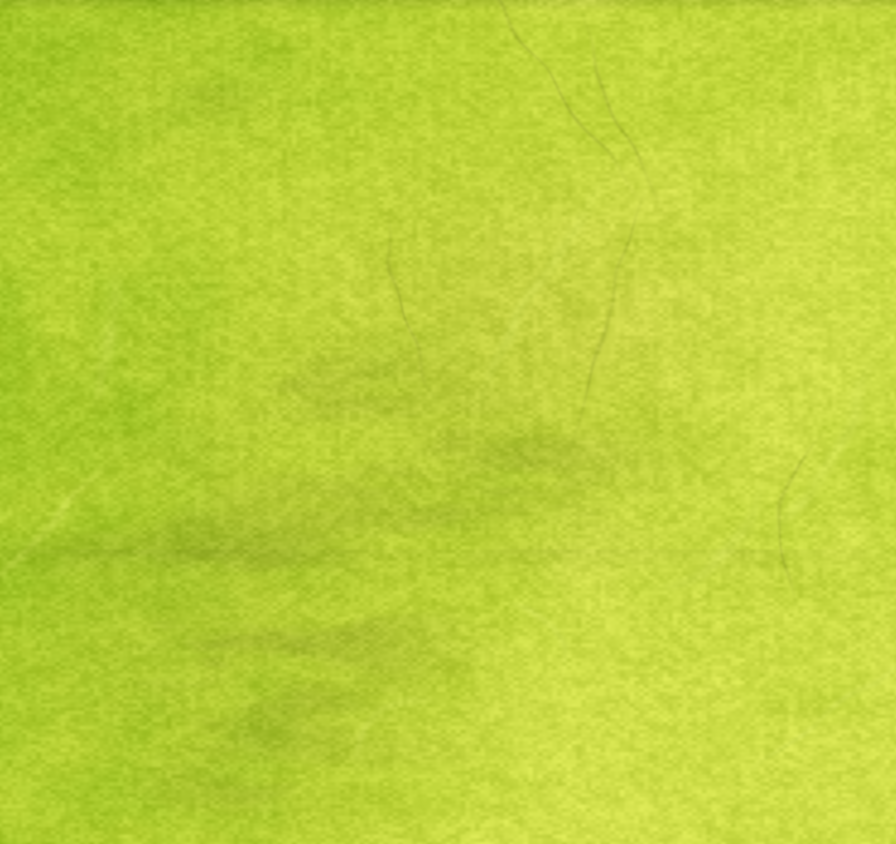
Write a Shadertoy shader that draws this texture.

```glsl
// Worn lime-green paper: soft mottling, fine grain, olive smudges and faint creases.

const vec3 LEAF_GREEN = vec3(0.60, 0.755, 0.13);
const vec3 LIME = vec3(0.735, 0.828, 0.210);
const vec3 PALE_LIME = vec3(0.825, 0.880, 0.300);
const vec3 OLIVE = vec3(0.58, 0.635, 0.170);
const vec3 CREASE_LIGHT = vec3(0.83, 0.89, 0.36);

float hash(vec2 p) {
    return fract(sin(dot(p, vec2(127.1, 311.7))) * 43758.5453);
}

float valueNoise(vec2 p) {
    vec2 cell = floor(p);
    vec2 f = fract(p);
    f = f * f * (3.0 - 2.0 * f);
    float low = mix(hash(cell), hash(cell + vec2(1.0, 0.0)), f.x);
    float high = mix(hash(cell + vec2(0.0, 1.0)), hash(cell + 1.0), f.x);
    return mix(low, high, f.y);
}

float fbm(vec2 p) {
    float sum = 0.0;
    float amplitude = 0.5;
    for (int i = 0; i < 5; i++) {
        sum += amplitude * valueNoise(p);
        p = mat2(0.96, 0.28, -0.28, 0.96) * p * 2.03 + 17.3;
        amplitude *= 0.5;
    }
    return sum;
}

// Soft elliptical patch, 1 at its centre
float patchMask(vec2 p, vec2 center, vec2 radius) {
    vec2 d = (p - center) / radius;
    return exp(-dot(d, d));
}

// Bent line that fades out towards both ends
float crease(vec2 p, vec2 center, float angle, float halfLength, float bend, float width) {
    vec2 along = vec2(cos(angle), sin(angle));
    vec2 d = p - center;
    float s = dot(d, along) / halfLength;
    float wobble = 0.012 * (valueNoise(p * 22.0) - 0.5);
    float offset = dot(d, vec2(-along.y, along.x)) - bend * (s * s - 0.4) + wobble;
    float fade = 1.0 - smoothstep(0.35, 1.0, abs(s));
    return fade * exp(-offset * offset / (width * width));
}

// Horizontal streaky stains, gathered in a few regions
float smudges(vec2 p) {
    float streaks = fbm(vec2(p.x * 5.0 - p.y * 2.0, p.y * 17.0) + 4.0);
    float region = patchMask(p, vec2(0.27, 0.25), vec2(0.21, 0.14));
    region += 0.75 * patchMask(p, vec2(0.57, 0.43), vec2(0.17, 0.07));
    region += 0.50 * patchMask(p, vec2(0.36, 0.54), vec2(0.16, 0.05));
    region += 0.45 * patchMask(p, vec2(0.20, 0.87), vec2(0.09, 0.05));
    region += 0.45 * patchMask(p, vec2(0.36, 0.04), vec2(0.12, 0.05));
    return region * (0.18 + 0.82 * smoothstep(0.42, 0.72, streaks));
}

vec3 paperColor(float tone) {
    vec3 color = mix(LEAF_GREEN, LIME, smoothstep(0.0, 0.5, tone));
    return mix(color, PALE_LIME, smoothstep(0.45, 1.0, tone));
}

void mainImage(out vec4 fragColor, in vec2 fragCoord) {
    vec2 p = fragCoord / iResolution.y;
    float aspect = iResolution.x / iResolution.y;
    float x = p.x / aspect;

    // Green on the upper left, yellower to the right and below
    float tone = 0.30 + 0.46 * smoothstep(-0.05, 0.95, x);
    tone -= 0.17 * patchMask(p, vec2(0.0, 0.58), vec2(0.32, 0.42));
    tone += 0.10 * (1.0 - smoothstep(0.0, 0.35, p.y));

    // Broad mottling and finer blotches
    tone += 0.62 * (fbm(p * vec2(3.2, 4.2) + 8.0) - 0.48);
    tone += 0.40 * (fbm(p * vec2(13.0, 17.0) + 31.0) - 0.48);
    vec3 color = paperColor(clamp(tone, 0.0, 1.0));

    // Warm worn area and stains
    float warm = patchMask(p, vec2(0.62, 0.63), vec2(0.24, 0.15));
    color += warm * vec3(0.025, -0.012, 0.035);
    color = mix(color, OLIVE, clamp(0.72 * smudges(p), 0.0, 0.75));

    // Scattered creases, every third one dark
    for (int i = 0; i < 13; i++) {
        float id = float(i);
        vec2 center = vec2(hash(vec2(id, 1.7)) * aspect, hash(vec2(id, 5.3)));
        float angle = 3.14159 * hash(vec2(id, 9.1));
        float halfLength = mix(0.06, 0.20, hash(vec2(id, 13.9)));
        float bend = 0.09 * (hash(vec2(id, 21.3)) - 0.5);
        bool dark = i % 3 == 0;
        float width = dark ? 0.0028 : mix(0.003, 0.009, hash(vec2(id, 27.7)));
        float line = crease(p, center, angle, halfLength, bend, width);
        line *= 0.5 + 0.7 * valueNoise(p * 40.0 + id);
        color = mix(color, dark ? OLIVE : CREASE_LIGHT, 0.38 * line);
    }

    // Faint horizontal fold and shaded top edge
    float below = 0.349 - p.y;
    float fold = smoothstep(-0.002, 0.002, below) * exp(-max(below, 0.0) * 45.0);
    color *= 1.0 - 0.035 * fold * (0.4 + valueNoise(p * 9.0));
    color *= 1.0 - 0.08 * smoothstep(0.985, 1.0, p.y);

    // Fibrous grain, slightly wider than tall
    float fine = valueNoise(p * vec2(175.0, 225.0)) - 0.5;
    float coarse = valueNoise(p * vec2(80.0, 115.0) + 50.0) - 0.5;
    float grain = 0.085 * fine + 0.055 * coarse;
    color += grain * vec3(1.0, 0.85, 0.9);

    fragColor = vec4(clamp(color, 0.0, 1.0), 1.0);
}
```
